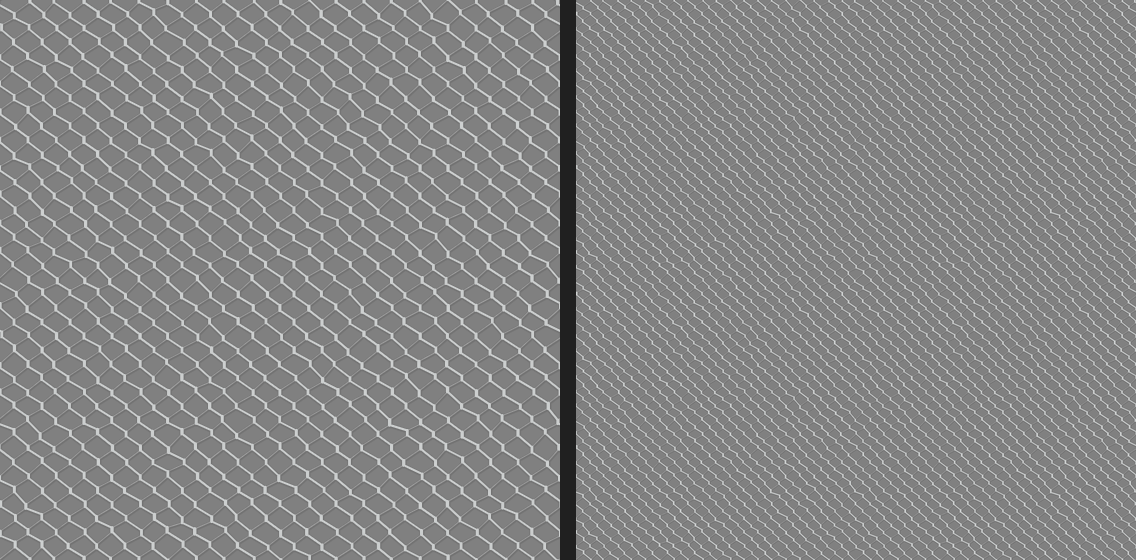
Left, the tile; right, the same tile 2 across and 2 down.
Write a WebGL 2 fragment shader that draws this pattern.

```glsl
#version 300 es
precision highp float;

#define CELLS 20.0          // repeats across and down
#define JITTER 0.085        // wander of each joint, in cells
#define TWIST_HALF 0.075    // half length of the upright twist
#define TWIST_RADIUS 0.056
#define FRONT_RADIUS 0.036
#define BACK_RADIUS 0.019
#define SHADOW_SPREAD 0.038
#define SHADOW_SHIFT vec2(-0.01, 0.022)

uniform vec2 u_resolution;
out vec4 outColor;

const vec3 BACKDROP = vec3(0.50);
const vec3 SHADOW = vec3(0.445);
const vec3 BACK_WIRE = vec3(0.61);
const vec3 FRONT_WIRE = vec3(0.80, 0.81, 0.81);

// Hash of a half-cell lattice id, wrapped at the canvas edge
vec3 hash3(vec2 id) {
    id = mod(id, 2.0 * CELLS);
    vec3 q = fract(id.xyx * vec3(0.1031, 0.1030, 0.0973));
    q += dot(q, q.yxz + 33.33);
    return fract((q.xxy + q.yzz) * q.zyx);
}

// Joint centre in xy, half length of its twist in z
vec3 joint(vec2 id) {
    vec3 h = hash3(id);
    vec2 s = 2.0 * h.xy - 1.0;
    vec2 centre = 0.5 * id + JITTER * s * abs(s);
    return vec3(centre, TWIST_HALF * (0.75 + 0.5 * h.z));
}

float segment(vec2 p, vec2 a, vec2 b) {
    vec2 pa = p - a, ba = b - a;
    return length(pa - ba * clamp(dot(pa, ba) / dot(ba, ba), 0.0, 1.0));
}

// Distances to the bright front wires (x) and thin back wires (y)
vec2 wires(vec2 p) {
    vec2 base = floor(2.0 * p);
    vec2 d = vec2(10.0);
    for (int j = -2; j <= 2; j++) {
        for (int i = -2; i <= 2; i++) {
            vec2 id = base + vec2(i, j);
            // Joints sit on every other point, like a checkerboard
            if (mod(id.x + id.y, 2.0) > 0.5) continue;
            vec3 here = joint(id);
            vec3 lower = joint(id + vec2(1.0, -1.0));
            vec3 upper = joint(id + vec2(1.0, 1.0));
            vec2 top = here.xy + vec2(0.0, here.z);
            vec2 foot = here.xy - vec2(0.0, here.z);
            float gauge = 0.88 + 0.24 * hash3(id + 7.0).x;
            float twist = segment(p, top, foot) - TWIST_RADIUS * gauge;
            float front = segment(p, foot, lower.xy + vec2(0.0, lower.z))
                        - FRONT_RADIUS * gauge;
            float back = segment(p, top, upper.xy - vec2(0.0, upper.z))
                       - BACK_RADIUS * gauge;
            d = min(d, vec2(min(twist, front), back));
        }
    }
    return d;
}

// Periodic layered sines for uneven metal
float mottle(vec2 uv) {
    vec2 t = 6.2831853 * uv;
    return (sin(dot(t, vec2(13.0, 29.0)) + 2.0 * sin(t.x * 17.0))
          + sin(dot(t, vec2(41.0, -23.0)) + 2.0 * sin(t.y * 31.0))) * 0.5;
}

void main() {
    vec2 uv = gl_FragCoord.xy / u_resolution;
    vec2 p = uv * CELLS;
    float px = CELLS / min(u_resolution.x, u_resolution.y);
    vec2 d = wires(p);
    vec2 shadowDist = wires(p + SHADOW_SHIFT);
    float wear = mottle(uv);

    // Narrow shadow beneath both wires
    float blur = px + 0.01;
    float nearest = min(shadowDist.x, shadowDist.y);
    float shade = clamp(0.5 - (nearest - SHADOW_SPREAD) / blur, 0.0, 1.0);
    vec3 color = mix(BACKDROP, SHADOW, shade);

    // Back wires, then front wires with slightly dimmer edges
    vec2 cover = clamp(0.5 - d / px, 0.0, 1.0);
    color = mix(color, BACK_WIRE + 0.025 * wear, cover.y);
    float rim = smoothstep(-0.025, 0.0, d.x);
    vec3 metal = FRONT_WIRE * (1.0 - 0.05 * rim + 0.012 * wear);
    color = mix(color, metal, cover.x);

    outColor = vec4(color, 1.0);
}
```
